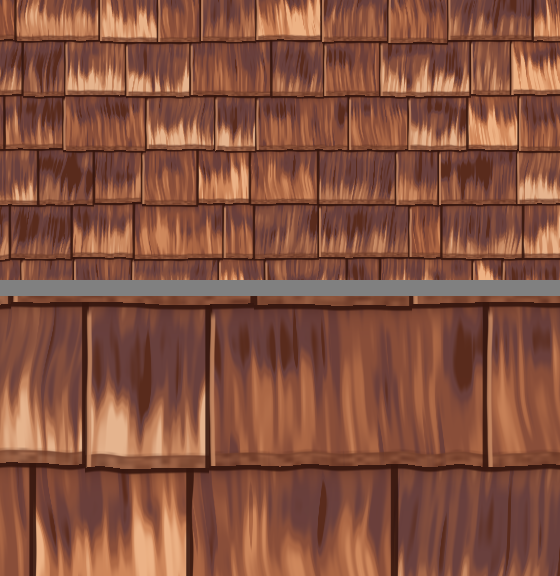
Top, the full canvas; bottom, a detail of the centre.
Give the GLSL for this texture, as a WebGL 1 fragment shader.

```glsl
precision highp float;
// Weathered cedar shingles in staggered courses, with pale lower ends and dark stains.
uniform vec2 u_resolution;

const float COURSE = 0.194;      // course height, in canvas heights
const float BASE = 0.070;        // lower edge of course zero
const float CELL = 0.222;        // mean shingle width
const float GAP = 0.0036;        // half width of a joint

const vec3 SHADOW = vec3(0.20, 0.08, 0.05);
const vec3 BARK   = vec3(0.35, 0.17, 0.11);
const vec3 PLUM   = vec3(0.41, 0.25, 0.24);
const vec3 UMBER  = vec3(0.52, 0.31, 0.24);
const vec3 SIENNA = vec3(0.65, 0.41, 0.29);
const vec3 TAN    = vec3(0.78, 0.54, 0.39);
const vec3 CREAM  = vec3(0.89, 0.71, 0.57);

float hash(vec2 p) {
  vec3 q = fract(p.xyx * 0.1031);
  q += dot(q, q.yzx + 33.33);
  return fract((q.x + q.y) * q.z);
}

float noise(vec2 p) {
  vec2 i = floor(p), f = fract(p);
  f = f * f * (3.0 - 2.0 * f);
  float low = mix(hash(i), hash(i + vec2(1.0, 0.0)), f.x);
  float high = mix(hash(i + vec2(0.0, 1.0)), hash(i + vec2(1.0, 1.0)), f.x);
  return mix(low, high, f.y);
}

// Joint position in canvas heights
float joint(float index, float row) {
  return CELL * (index + 0.62 * hash(vec2(index + 17.0, row * 7.0 + 31.0)));
}

// Left joint, right joint, seed and lift of the lower edge
vec4 shingle(float x, float row) {
  float i = floor(x / CELL);
  i -= step(x, joint(i, row));
  float seed = hash(vec2(i + 53.0, row * 3.0 + 11.0));
  float lift = 0.05 * seed + 0.022 * (noise(vec2(x * 28.0, row * 5.0)) - 0.5) + 0.011;
  return vec4(joint(i, row), joint(i + 1.0, row), seed, lift);
}

// Wood colours from dark to light
vec3 woodRamp(float t) {
  vec3 c = mix(BARK, PLUM, smoothstep(0.06, 0.22, t));
  c = mix(c, UMBER, smoothstep(0.26, 0.44, t));
  c = mix(c, SIENNA, smoothstep(0.46, 0.62, t));
  c = mix(c, TAN, smoothstep(0.62, 0.78, t));
  return mix(c, CREAM, smoothstep(0.80, 0.98, t));
}

// Face of one shingle; v runs from 0 at its lower edge to 1 at the course above
vec3 woodFace(float x, float v, float seed) {
  float shift = seed * 91.0;
  float vary = fract(seed * 37.7);
  float vary2 = fract(seed * 113.3);

  // Slanted, slightly wavy grain
  float gx = x + (vary - 0.5) * 0.045 * v + 0.014 * noise(vec2(x * 9.0 + shift, v * 2.2));
  float fine = noise(vec2(gx * 170.0 + shift, v * 2.6 + shift)) - 0.5;
  float medium = noise(vec2(gx * 75.0 + shift, v * 1.7 + shift)) - 0.5;
  float broad = noise(vec2(gx * 20.0 + shift, v * 1.2)) - 0.5;

  // Ragged border between the pale end and the stain
  float border = 0.24 + 0.34 * vary + 0.30 * broad + 0.26 * medium + 0.16 * fine;
  float pale = 1.0 - smoothstep(border - 0.16, border + 0.20, v);
  float stain = smoothstep(border - 0.02, border + 0.26, v);
  stain *= 1.0 - 0.65 * smoothstep(0.72, 1.0, v);
  stain *= smoothstep(0.15, 0.65, noise(vec2(x * 13.0 + shift, v * 2.5 + shift)));

  float tone = 0.46 + 0.12 * (vary2 - 0.5);
  tone += pale * mix(0.10, 0.42, smoothstep(0.1, 0.8, vary2));
  tone -= stain * mix(0.14, 0.36, fract(seed * 71.9));
  tone += 0.30 * fine + 0.24 * medium + 0.12 * broad;

  // Thin splits along the grain
  float crack = smoothstep(0.80, 0.92, noise(vec2(gx * 110.0 - shift, v * 1.3 + shift)));
  vec3 c = woodRamp(tone - 0.20 * crack);
  return c * mix(vec3(1.0), vec3(1.05, 0.98, 0.90), (1.0 - stain) * vary);
}

void main() {
  vec2 p = gl_FragCoord.xy / u_resolution.y;
  float px = 1.0 / u_resolution.y;

  // Find the shingle, dropping one course below a lifted edge
  float course = (p.y - BASE) / COURSE;
  float row = floor(course);
  if (course - row < shingle(p.x, row).w) row -= 1.0;
  vec4 tile = shingle(p.x, row);
  float v = course - row;
  float rise = (v - tile.w) * COURSE;
  float drop = (1.0 + shingle(p.x, row + 1.0).w - v) * COURSE;
  vec3 c = woodFace(p.x, v - tile.w, tile.z);

  // Thick butt end with a soft upper rim
  float butt = 1.0 - smoothstep(0.015 - px, 0.015 + px, rise);
  float fleck = noise(vec2(p.x * 95.0, rise * 170.0 + tile.z * 40.0));
  c = mix(c, mix(BARK, SIENNA, 0.15 + 0.6 * fleck), 0.82 * butt);
  float rim = 1.0 - smoothstep(0.001, 0.003 + px, abs(rise - 0.015));
  c = mix(c, BARK, 0.35 * rim * fleck);

  // Contact shadow below the course above
  c = mix(c, SHADOW, 0.45 * exp(-drop / 0.009));
  c = mix(c, SHADOW, 0.88 * (1.0 - smoothstep(0.004, 0.006 + px, drop)));

  // Dark joints, many with a sunlit edge on the left
  float wobble = 0.003 * (noise(vec2(p.y * 22.0, tile.z * 50.0)) - 0.5);
  float fromLeft = p.x - tile.x + wobble;
  float fromRight = tile.y - p.x;
  float dark = 1.0 - smoothstep(GAP - px * 0.5, GAP + px, min(fromLeft, fromRight));
  float lit = 1.0 - smoothstep(0.0015, 0.0025 + px, abs(fromLeft - GAP - 0.001));
  c = mix(c, SHADOW, 0.88 * dark);
  c = mix(c, TAN, 0.85 * lit * step(0.35, fract(tile.z * 19.3)) * smoothstep(0.006, 0.02, drop));

  gl_FragColor = vec4(c, 1.0);
}
```
